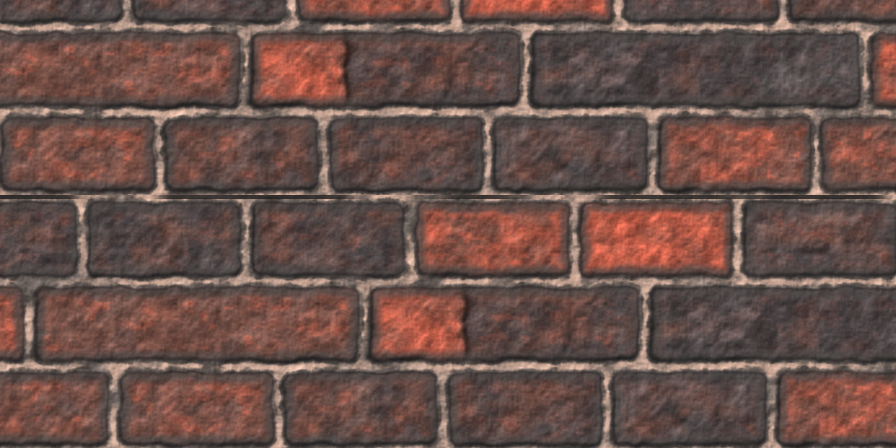
A Shadertoy shader for this texture:

```glsl
// Weathered red brick wall: two header courses around one long course, pale ridged mortar.

// Layout, in canvas heights
const float HEADER = 0.3664;      // pitch of a short brick
const float PER_TILE = 7.0;       // short bricks in one tile
const float ROW_H = 0.1893;       // pitch of a course
const float TILE_H = 3.0 * ROW_H;
const float TILE_TOP = 0.435;     // depth of the seam below the top edge
const float TILE_SKEW = 0.2656;   // sideways shift from tile to tile
const float GAP = 0.0165;         // half width of a joint
const float CORNER = 0.016;
const float WOBBLE = 0.015;
const float SPLIT = 0.36;         // scorched share of the two-toned brick
const float RELIEF = 0.85;

// Per course: first joint, joints of the long course, warmth of each brick
const float OFFSET[3] = float[3](0.775, -0.547, 0.974);
const float LONG_EDGE[5] = float[5](0.0, 2.04, 3.75, 5.82, 7.0);
const float WARMTH[21] = float[21](
    0.26, 0.74, 0.92, 0.28, 0.36, 0.26, 0.20,
    0.54, 0.32, 0.13, 0.80, 0.00, 0.00, 0.00,
    0.34, 0.24, 0.20, 0.70, 0.60, 0.48, 0.54);

const vec3 COOL = vec3(0.27, 0.245, 0.25);
const vec3 WARM = vec3(0.46, 0.305, 0.265);
const vec3 HOT = vec3(0.78, 0.37, 0.285);
const vec3 ASH = vec3(0.43, 0.40, 0.40);
const vec3 SOOT = vec3(0.30, 0.28, 0.275);
const vec3 GROOVE = vec3(0.13, 0.125, 0.125);
const vec3 MORTAR = vec3(0.42, 0.38, 0.36);
const vec3 RIDGE = vec3(0.80, 0.66, 0.59);

float hash(vec2 p) {
    return fract(sin(dot(p, vec2(127.1, 311.7))) * 43758.5453);
}

float noise(vec2 p) {
    vec2 i = floor(p), f = fract(p);
    f = f * f * (3.0 - 2.0 * f);
    return mix(mix(hash(i), hash(i + vec2(1, 0)), f.x),
               mix(hash(i + vec2(0, 1)), hash(i + vec2(1, 1)), f.x), f.y);
}

float fbm(vec2 p) {
    float sum = 0.0, amp = 0.5;
    for (int i = 0; i < 4; i++) {
        sum += amp * noise(p);
        p = p * 2.03 + 17.3;
        amp *= 0.5;
    }
    return sum / 0.9375;
}

float roundBox(vec2 p, vec2 halfSize, float r) {
    vec2 e = abs(p) - halfSize + r;
    return length(max(e, 0.0)) + min(max(e.x, e.y), 0.0) - r;
}

vec3 brickColor(vec2 q, float warmth, float grain) {
    float heat = warmth + 0.65 * (fbm(q * vec2(17.0, 23.0)) - 0.5);
    vec3 col = mix(COOL, WARM, smoothstep(0.0, 0.55, heat));
    col = mix(col, HOT, smoothstep(0.5, 1.1, heat));
    float stain = smoothstep(0.45, 0.72, fbm(vec2(q.x * 18.0 + q.y * 9.0, q.y * 10.0) + 31.0));
    col = mix(col, ASH, 0.5 * stain * (1.0 - warmth));
    float chip = smoothstep(0.6, 0.76, fbm(q * vec2(32.0, 44.0) + 71.0));
    col = mix(col, HOT, 0.7 * chip * warmth);
    return col * (0.72 + 0.56 * grain);
}

void mainImage(out vec4 fragColor, in vec2 fragCoord) {
    float aa = 1.0 / iResolution.y;
    vec2 p = fragCoord * aa;

    // Tile coordinates, y pointing down
    float depth = 1.0 - p.y - TILE_TOP;
    float tile = floor(depth / TILE_H);
    float period = HEADER * PER_TILE;
    vec2 q = vec2(mod(p.x - (tile + 1.0) * TILE_SKEW + HEADER, period) - HEADER,
                  depth - tile * TILE_H);

    // Worn outlines
    vec2 wob = vec2(fbm(q * 24.0), fbm(q * 24.0 + 57.0)) - 0.5;
    vec2 w = q + WOBBLE * wob - vec2(0.0, 0.004);

    // Course and brick
    int row = int(clamp(floor(w.y / ROW_H), 0.0, 2.0));
    float u = mod(w.x / HEADER - OFFSET[row], PER_TILE);
    int id = int(min(floor(u), PER_TILE - 1.0));
    float left = float(id), right = left + 1.0;
    if (row == 1) {
        for (int i = 0; i < 4; i++) {
            if (u >= LONG_EDGE[i]) {
                id = i;
                left = LONG_EDGE[i];
                right = LONG_EDGE[i + 1];
            }
        }
    }
    vec2 halfCell = 0.5 * vec2((right - left) * HEADER, ROW_H);
    vec2 local = vec2((u - left) * HEADER, w.y - float(row) * ROW_H) - halfCell;
    float d = roundBox(local, halfCell - GAP, CORNER);

    // Brick face
    float grain = fbm(q * 42.0 + 5.0);
    float relief = grain - fbm((q + vec2(0.004, 0.005)) * 42.0 + 5.0);
    float warmth = WARMTH[row * 7 + id];
    float along = (u - left) / (right - left);
    bool twoToned = row == 1 && id == 1;
    if (twoToned) warmth = mix(0.78, warmth, smoothstep(SPLIT - 0.02, SPLIT + 0.02, along));
    vec3 col = brickColor(q, warmth, grain);
    if (twoToned) col *= 1.0 - 0.5 * exp(-pow((along - SPLIT) / 0.012, 2.0));
    col = mix(col, SOOT, 0.75 * smoothstep(-0.026, -0.006, d + 0.016 * (grain - 0.5)));

    // Mortar with a thin, broken pale ridge
    float crest = smoothstep(GAP - 0.010, GAP - 0.002, d + 0.014 * (grain - 0.5));
    crest *= smoothstep(0.22, 0.6, fbm(q * vec2(20.0, 26.0) + 83.0));
    vec3 mortar = mix(MORTAR * (0.6 + 0.8 * grain), RIDGE, crest);
    float soft = max(aa, 0.003);
    col = mix(col, mortar, smoothstep(-soft, soft, d - 0.004));

    // Shadow around the brick, deeper at its left and lower edges
    vec2 edge = local / halfCell;
    float side = max(smoothstep(0.5, 0.9, edge.y), smoothstep(0.85, 0.97, -edge.x));
    float shadow = exp(-pow((d - 0.002) / (0.004 + 0.003 * side), 2.0));
    col = mix(col, GROOVE, shadow * (0.4 + 0.4 * side) * (0.6 + 0.6 * noise(q * 19.0)));
    col *= 1.0 + RELIEF * relief;

    // Dark seam where tiles meet
    float seam = 1.0 - smoothstep(0.004, 0.004 + soft, abs(q.y - 0.004));
    col = mix(col, GROOVE, 0.85 * seam * smoothstep(0.2, 0.5, noise(vec2(q.x * 5.0, 3.0))));

    fragColor = vec4(clamp(col, 0.0, 1.0), 1.0);
}
```
